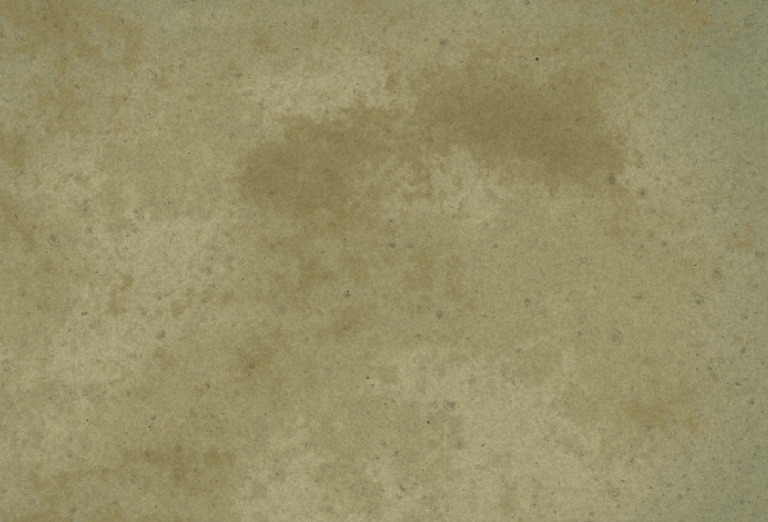
This texture is drawn by a WebGL 2 fragment shader. Its source:

```glsl
#version 300 es
precision highp float;
// Weathered concrete slab with a brown arched stain, pale mottling, specks and small pits.

uniform vec2 u_resolution;
out vec4 outColor;

const vec3 PALE = vec3(0.648, 0.618, 0.466);
const vec3 MID = vec3(0.602, 0.577, 0.416);
const vec3 GREY = vec3(0.535, 0.535, 0.408);
const vec3 BROWN = vec3(0.548, 0.506, 0.336);
const vec3 UMBER = vec3(0.490, 0.448, 0.290);
const vec3 SPECK = vec3(0.350, 0.345, 0.255);
const vec3 PIT = vec3(0.200, 0.180, 0.120);
const vec3 OCHRE = vec3(0.640, 0.530, 0.270);

const vec2 ARC_TOP = vec2(0.80, 0.765);  // crest of the arched stain
const float ARC_BEND = 0.85;
const float ARC_WIDTH = 0.095;
const float GRAIN = 0.170;
const float MOTTLE = 0.130;

vec2 hash2(vec2 p) {
    vec3 q = fract(p.xyx * vec3(0.1031, 0.1030, 0.0973));
    q += dot(q, q.yzx + 33.33);
    return fract((q.xx + q.yz) * q.zy);
}

float valueNoise(vec2 p) {
    vec2 i = floor(p), f = fract(p);
    vec2 w = f * f * (3.0 - 2.0 * f);
    float low = mix(hash2(i).x, hash2(i + vec2(1, 0)).x, w.x);
    float high = mix(hash2(i + vec2(0, 1)).x, hash2(i + vec2(1, 1)).x, w.x);
    return mix(low, high, w.y);
}

float fbm(vec2 p) {
    float sum = 0.0, amp = 0.5;
    for (int i = 0; i < 5; i++) {
        sum += amp * valueNoise(p);
        p = mat2(1.6, 1.2, -1.2, 1.6) * p + 17.3;
        amp *= 0.5;
    }
    return sum / 0.97;
}

// Cellular scatter: x is the coverage of filled spots, y that of broken rims.
vec2 scatter(vec2 p, float cells, float share, float size) {
    vec2 grid = p * cells, home = floor(grid), cover = vec2(0.0);
    float pixel = 1.0 / u_resolution.y;
    for (int y = -1; y <= 1; y++) {
        for (int x = -1; x <= 1; x++) {
            vec2 cell = home + vec2(x, y) + 50.0;
            vec2 spot = hash2(cell + cells);
            vec2 trait = hash2(cell * 1.7 + cells + 91.0);
            if (trait.x > share) continue;
            vec2 d = (grid + 50.0 - cell - spot) / cells;
            d.y *= mix(0.75, 1.6, spot.x);
            float radius = size * mix(0.35, 1.0, trait.y * trait.y);
            float soft = max(0.8 * pixel, 0.35 * radius);
            float dist = length(d);
            float fill = 1.0 - smoothstep(radius - soft, radius + soft, dist);
            float rim = 1.0 - smoothstep(0.0, 1.2 * pixel + 0.1 * size, abs(dist - 1.6 * radius));
            rim *= smoothstep(-0.2, 0.7, sin(atan(d.y, d.x + 1e-5) + 6.283 * spot.y));
            cover = max(cover, vec2(fill * mix(0.4, 1.0, spot.y), rim));
        }
    }
    return cover;
}

void main() {
    vec2 p = gl_FragCoord.xy / u_resolution.y;
    float aspect = u_resolution.x / u_resolution.y;
    vec2 uv = vec2(p.x / aspect, p.y);
    float fine = fbm(p * 32.0 + 7.0);
    float gritty = fbm(p * 85.0 + 53.0);

    // Pale ground, turning grey toward the right side and the edges
    float cloud = fbm(p * vec2(3.2, 4.2) + 21.0);
    float tone = cloud + 0.5 * (fine - 0.5) + 0.3 * (gritty - 0.5);
    vec3 color = mix(MID, PALE, smoothstep(0.34, 0.58, tone));
    float edge = smoothstep(0.40, 0.76, length((uv - vec2(0.47, 0.42)) * vec2(0.98, 1.0)));
    float side = smoothstep(0.76, 1.0, uv.x + 0.25 * (cloud - 0.5));
    float greyness = 0.75 * edge + 0.40 * side + 0.6 * (fine - 0.5) * max(edge, side);
    color = mix(color, GREY, clamp(greyness, 0.0, 0.95));

    // Brown arch with ragged borders, joined by scattered patches
    float bend = p.x - ARC_TOP.x;
    float offset = (p.y - ARC_TOP.y + ARC_BEND * bend * bend) / ARC_WIDTH;
    float arch = exp(-offset * offset) * (1.0 - smoothstep(0.28, 0.50, abs(bend - 0.03)));
    float patches = fbm(p * vec2(3.0, 5.0) + vec2(4.0, 63.0));
    float ragged = 0.50 * (fine - 0.5) + 0.35 * (gritty - 0.5);
    float upper = smoothstep(0.55, 0.85, p.y);
    float stain = patches + 0.34 * arch + ragged + 0.04 * upper - 0.10 * side;
    color = mix(color, BROWN, 0.90 * smoothstep(0.53, 0.78, stain));
    color = mix(color, UMBER, 0.55 * smoothstep(0.74, 0.98, stain));

    // Small ochre blooms
    vec2 bloom = scatter(p + 0.012 * (fine - 0.5), 6.0, 0.16, 0.012);
    color = mix(color, OCHRE, 0.25 * bloom.x);

    // Mottling and sandy grain
    color *= 1.0 + MOTTLE * (0.5 * fine + 0.5 * gritty - 0.5);
    float sand = 0.65 * valueNoise(p * 340.0) + 0.35 * valueNoise(p * 170.0 + 40.0);
    color *= 1.0 + GRAIN * (sand - 0.5);

    // Grey specks of three sizes, denser on the right
    vec2 rough = p + 0.014 * (vec2(fbm(p * 70.0), fbm(p * 70.0 + 31.0)) - 0.5);
    float crowd = mix(0.8, 1.8, side);
    vec2 dust = scatter(rough, 75.0, 0.17 * crowd, 0.0028);
    vec2 crumbs = scatter(rough, 30.0, 0.20 * crowd, 0.0055);
    vec2 lumps = scatter(rough, 12.0, 0.20 * crowd, 0.0085);
    color = mix(color, SPECK, 0.50 * dust.x);
    color = mix(color, SPECK, 0.46 * max(crumbs.x, 0.6 * crumbs.y));
    color = mix(color, SPECK, 0.52 * max(lumps.x * smoothstep(0.25, 0.6, gritty), 0.5 * lumps.y));

    // Sparse dark pits with a lit rim
    vec2 pits = scatter(p, 9.0, 0.16, 0.0036);
    color = mix(color, PALE * 1.12, 0.35 * pits.y);
    color = mix(color, PIT, 0.70 * pits.x);

    outColor = vec4(color, 1.0);
}
```
